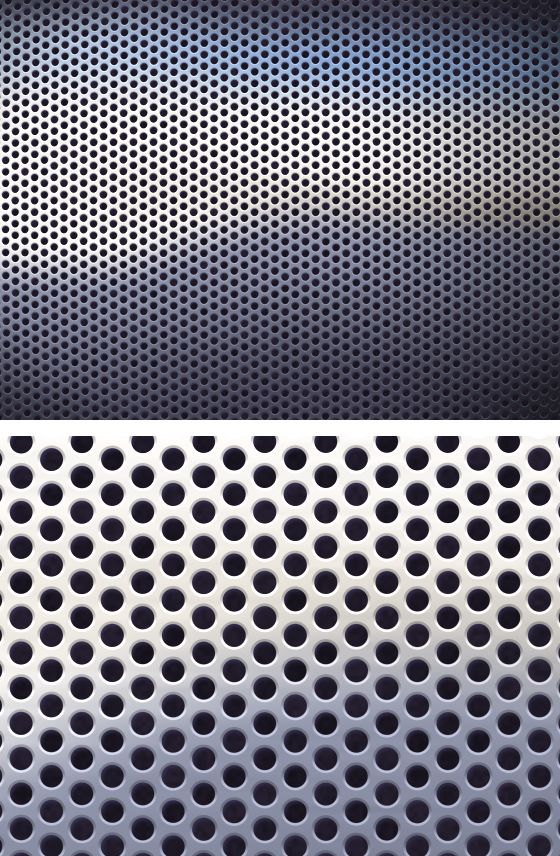
Top: the whole. Bottom: its middle third, enlarged.
Give the GLSL for this texture, as a WebGL 1 fragment shader.

```glsl
precision highp float;
// Perforated steel sheet: staggered round holes under a soft band of reflected light.

uniform vec2 u_resolution;

#define PITCH 0.0280        // vertical hole spacing, in canvas heights
#define HOLE_RADIUS 0.325   // in pitches
#define RIM_WIDTH 0.075     // in pitches
#define BARREL 0.04         // lens bulge
#define BRUSH 0.05          // strength of the brushed streaks
#define WHITE vec3(0.98, 0.97, 0.96)
#define WARM vec3(0.76, 0.72, 0.63)
#define STEEL vec3(0.57, 0.59, 0.68)
#define SKY vec3(0.55, 0.67, 0.84)
#define VIOLET vec3(0.27, 0.27, 0.34)
#define HOLE vec3(0.115, 0.095, 0.145)
#define INDIGO vec3(0.26, 0.24, 0.42)

float hash(vec2 p) {
    vec3 q = fract(vec3(p.xyx) * 0.1031);
    q += dot(q, q.yzx + 33.33);
    return fract((q.x + q.y) * q.z);
}

float noise(vec2 p) {
    vec2 i = floor(p);
    vec2 f = fract(p);
    f *= f * (3.0 - 2.0 * f);
    float low = mix(hash(i), hash(i + vec2(1.0, 0.0)), f.x);
    float high = mix(hash(i + vec2(0.0, 1.0)), hash(i + 1.0), f.x);
    return mix(low, high, f.y);
}

// Offset from the nearest hole centre on a staggered grid of unit pitch
vec2 holeOffset(vec2 p) {
    vec2 cell = vec2(1.7320508, 1.0);
    vec2 a = mod(p, cell) - 0.5 * cell;
    vec2 b = mod(p + 0.5 * cell, cell) - 0.5 * cell;
    return dot(a, a) < dot(b, b) ? a : b;
}

// Sheet colour, with the reflection sloping down to the right
vec3 sheetColor(vec2 uv) {
    float left = 1.0 - smoothstep(0.0, 0.65, uv.x);
    float right = smoothstep(0.6, 1.05, uv.x);
    float wobble = 0.04 * (noise(uv * vec2(4.0, 3.0) + 7.0) - 0.5);
    float d = uv.y - 0.64 + 0.05 * uv.x + wobble;

    // Lower falloff, white core, warm fringe
    vec3 color = mix(VIOLET, STEEL, smoothstep(-0.56, -0.12, d + 0.16 * left));
    color = mix(color, WHITE, smoothstep(-0.17, -0.04, d + 0.19 * left));
    float fringe = exp(-pow((d + 0.09) / 0.055, 2.0)) * (1.0 - left);
    color = mix(color, WARM, fringe * (0.35 + 0.35 * right));

    // Blue upper edge fading into the dark top
    color = mix(color, SKY, smoothstep(0.08, 0.25, d) * (1.0 - 0.45 * left));
    color = mix(color, VIOLET, smoothstep(0.24, 0.40, d));

    // Dimmer right side and corners
    vec2 c = uv - 0.5;
    color *= 1.0 - 0.36 * right;
    return color * (1.0 - 0.35 * smoothstep(0.25, 0.5, dot(c, c)));
}

void main() {
    vec2 uv = gl_FragCoord.xy / u_resolution;
    vec2 p = (gl_FragCoord.xy - 0.5 * u_resolution) / u_resolution.y;
    vec2 bulge = p - vec2(0.06, 0.0);
    p *= 1.0 + BARREL * dot(bulge, bulge);

    // Nearest hole
    vec2 grid = p / PITCH + vec2(0.433, 0.2);
    vec2 offset = holeOffset(grid);
    vec2 id = floor((grid - offset) / vec2(0.8660254, 0.5) + 0.5);
    float vary = hash(id + 200.0);
    float radius = HOLE_RADIUS + 0.012 * (vary - 0.5);
    float dist = length(offset) - radius;
    float soft = 0.75 / (u_resolution.y * PITCH);
    float facing = offset.y / max(length(offset), 0.001);

    // Brushed sheet
    vec3 color = sheetColor(uv);
    float streak = noise(uv * vec2(9.0, 170.0)) - 0.5;
    color *= 1.0 + BRUSH * streak;

    // Rim: shaded bevel above, bright lip below
    float rim = 1.0 - smoothstep(RIM_WIDTH - soft, RIM_WIDTH + soft, dist);
    vec3 lip = mix(color * 1.12 + 0.16, color * 0.72, smoothstep(-0.75, 0.45, facing));
    color = mix(color, lip, rim * 0.85);

    // Dark interior with a tinted far wall
    float wall = smoothstep(-0.17, 0.0, dist);
    float wallSide = smoothstep(-0.2, 0.9, dot(offset, vec2(-0.6, 0.8)) / radius);
    vec3 inside = HOLE * (0.8 + 0.4 * vary);
    inside *= 0.85 + 0.3 * noise(grid * 7.0 + 300.0);
    float tint = 0.75 - 0.4 * uv.x;
    inside = mix(inside, INDIGO, wall * wallSide * tint);
    color = mix(inside, color, smoothstep(-soft, soft, dist));

    gl_FragColor = vec4(clamp(color, 0.0, 1.0), 1.0);
}
```
